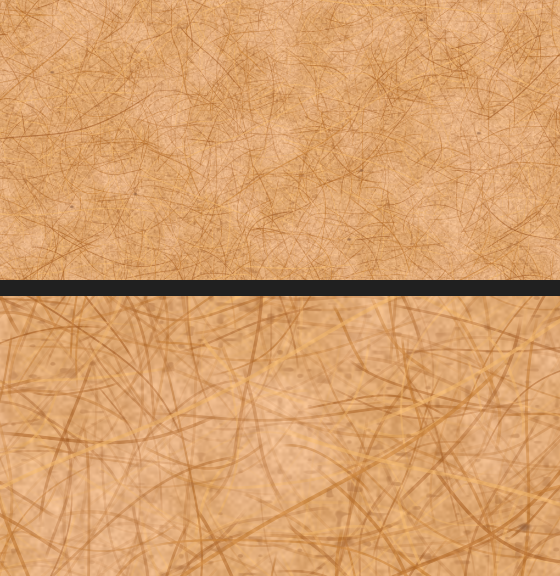
Top, the full canvas; bottom, a detail of the centre.
Reproduce this texture procedurally as a Shadertoy shader.

```glsl
// Handmade fibre paper: a mottled tan pulp crossed by many fine curved hairs.
// Each layer is a turned grid with one bent hair per cell; fine brown hairs lie
// at the bottom, a few bold golden strands on top, and grain and specks finish it.

// Integer hash: three values in 0..1 for a cell and a seed
vec3 hash3(vec2 cell, int seed) {
    uvec3 v = uvec3(ivec3(ivec2(cell), seed)) * 1664525u + 1013904223u;
    v.x += v.y * v.z; v.y += v.z * v.x; v.z += v.x * v.y;
    v ^= v >> 16u;
    v.x += v.y * v.z; v.y += v.z * v.x; v.z += v.x * v.y;
    return vec3(v >> 8u) / 16777216.0;
}

float valueNoise(vec2 p, int seed) {
    vec2 i = floor(p), f = fract(p);
    f = f * f * (3.0 - 2.0 * f);
    float low = mix(hash3(i, seed).x, hash3(i + vec2(1, 0), seed).x, f.x);
    float high = mix(hash3(i + vec2(0, 1), seed).x, hash3(i + vec2(1, 1), seed).x, f.x);
    return mix(low, high, f.y);
}

float fbm(vec2 p, int seed) {
    float sum = 0.0, gain = 0.5;
    for (int i = 0; i < 4; i++) {
        sum += gain * valueNoise(p, seed + i);
        p = mat2(1.6, 1.2, -1.2, 1.6) * p + 3.7;
        gain *= 0.5;
    }
    return sum / 0.9375;
}

mat2 turn(float a) {
    return mat2(cos(a), sin(a), -sin(a), cos(a));
}

// Coverage of one bent hair along x; p and halfLength are in cell units
float hair(vec2 p, float halfLength, float bend, float halfWidth, float blur) {
    float wave = 5.0 * p.x + 20.0 * bend;
    float y = p.y - bend * p.x * p.x - 0.025 * sin(wave);
    float slope = 2.0 * bend * p.x + 0.125 * cos(wave);
    float dist = abs(y) * inversesqrt(1.0 + slope * slope);
    float ends = 1.0 - smoothstep(0.75 * halfLength, halfLength, abs(p.x));
    return ends * (1.0 - smoothstep(halfWidth - blur, halfWidth + blur, dist));
}

// Lays one grid of hairs over the colour
vec3 hairLayer(vec3 color, vec2 p, int layer, float size, float bold, float density, float pixel) {
    float gridAngle = 2.4 * float(layer);
    vec2 q = turn(gridAngle) * p / size + 7.3 * float(layer);
    vec2 home = floor(q);
    for (int k = 0; k < 9; k++) {
        vec2 cell = home + vec2(k % 3, k / 3) - 1.0;
        vec3 place = hash3(cell, layer * 3 + 100);
        vec3 shape = hash3(cell, layer * 3 + 101);
        vec3 look = hash3(cell, layer * 3 + 102);
        // Bold strands lean towards the horizontal, fine ones lie anywhere
        float angle = mix(6.283 * place.z, 1.2 * place.z - 0.8 - gridAngle, bold);
        vec2 local = turn(angle) * (q - cell - place.xy);
        float bend = (shape.y - 0.5) * mix(1.1, 0.4, bold);
        float halfWidth = mix(0.0009 + 0.0012 * shape.z, 0.0022, bold) / size;
        float cover = hair(local, mix(0.4, 0.9, shape.x), bend, halfWidth, 0.6 * pixel / size);
        // Brown, orange and golden hairs
        vec3 tint = mix(vec3(0.65, 0.37, 0.16), vec3(0.80, 0.52, 0.23), look.x);
        float golden = max(step(0.68, look.y), bold * step(0.3, look.y));
        tint = mix(tint, vec3(0.94, 0.71, 0.42), golden);
        float opacity = mix((0.14 + 0.5 * look.z * look.z) * density, 0.65 * step(0.5, look.z), bold);
        color = mix(color, tint, cover * opacity);
    }
    return color;
}

void mainImage(out vec4 fragColor, in vec2 fragCoord) {
    vec2 p = fragCoord / iResolution.y;
    float pixel = 1.0 / iResolution.y;

    // Pulp with pale, rounded thin patches
    float cloud = fbm(p * 8.0, 1);
    float pale = smoothstep(0.36, 0.70, cloud);
    vec3 color = mix(vec3(0.872, 0.655, 0.440), vec3(0.910, 0.706, 0.525), pale);
    color += (fbm(p * 34.0, 11) - 0.5) * vec3(0.06, 0.08, 0.09);

    // Fine hairs, thinner over the pale patches
    float density = mix(1.15, 0.75, pale);
    for (int i = 0; i < 40; i++) {
        float size = mix(0.09, 0.36, hash3(vec2(i, 5), 9).x);
        color = hairLayer(color, p, i, size, 0.0, density, pixel);
    }

    // Bold golden strands
    for (int i = 40; i < 43; i++) {
        color = hairLayer(color, p, i, 0.5, 1.0, 1.0, pixel);
    }

    // Fine grain and short shadow flecks
    float grain = valueNoise(p * 230.0, 21) + 0.8 * valueNoise(p * 125.0, 22) - 0.9;
    color += grain * vec3(0.070, 0.075, 0.078);
    float fleck = smoothstep(0.76, 0.94, valueNoise(p * vec2(85.0, 140.0), 23));
    color = mix(color, vec3(0.64, 0.40, 0.22), 0.38 * fleck * (1.0 - 0.5 * pale));

    // Rare dark specks
    vec2 speckCell = floor(p * 9.0);
    vec3 speck = hash3(speckCell, 31);
    vec2 offset = fract(p * 9.0) - 0.2 - 0.6 * speck.xy;
    float spot = 1.0 - smoothstep(0.01, 0.07, length(offset * vec2(0.7, 1.0)));
    color = mix(color, vec3(0.48, 0.30, 0.20), 0.55 * spot * step(0.97, speck.z));

    fragColor = vec4(clamp(color, 0.0, 1.0), 1.0);
}
```
